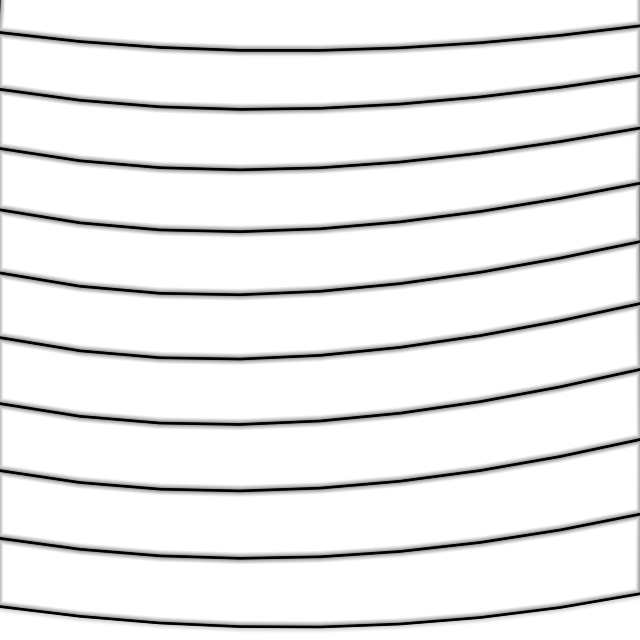
A Shadertoy shader for this pattern:

```glsl
const float LINE_COUNT = 10.0;
const float SEGMENTS = 8.0;
const float HALF_WIDTH = 0.0021;
const float SHADOW_REACH = 0.0102;
const float SHADOW_STRENGTH = 0.54;

float cubic(vec4 c, float x) {
    return c.x + x * (c.y + x * (c.z + x * c.w));
}

// Depth below the top edge of a smooth sagging row at horizontal position x
float rowDepth(float row, float x) {
    float left = cubic(vec4(0.0508, 0.0868, 0.00206, -0.00007), row);
    float middle = cubic(vec4(0.0788, 0.0893, 0.0012, 0.0), row);
    float right = cubic(vec4(0.0404, 0.0761, 0.00169, 0.00009), row);
    float skew = 0.0445 - 0.0021 * (row - 4.0) * (row - 4.0);
    float bow = left * (1.0 - x) * (1.0 - 2.0 * x)
              + middle * 4.0 * x * (1.0 - x)
              + right * x * (2.0 * x - 1.0);
    return bow + skew * x * (1.0 - x) * (1.0 - 2.0 * x);
}

// Signed distance to a row built from straight segments, positive below it
float rowDistance(float row, vec2 p) {
    float start = floor(p.x * SEGMENTS) / SEGMENTS;
    float a = rowDepth(row, start);
    float b = rowDepth(row, start + 1.0 / SEGMENTS);
    float slope = (b - a) * SEGMENTS;
    return (p.y - a - slope * (p.x - start)) / sqrt(1.0 + slope * slope);
}

float ink(float d, float aa) {
    return 1.0 - smoothstep(HALF_WIDTH - aa, HALF_WIDTH + aa, d);
}

float shadow(float d) {
    return SHADOW_STRENGTH * pow(clamp(1.0 - d / SHADOW_REACH, 0.0, 1.0), 1.2);
}

// Distance to the nearer side border, which lies just outside the canvas
float sideDistance(vec2 p) {
    float leftGap = mix(0.0012, 0.0042, smoothstep(0.0, 0.06, p.y));
    float rightGap = 0.0026 + 0.0008 * cos(9.0 * p.y);
    return min(p.x + leftGap, 1.0 - p.x + rightGap);
}

void mainImage(out vec4 fragColor, in vec2 fragCoord) {
    vec2 p = fragCoord / iResolution.xy;
    p.y = 1.0 - p.y;
    float aa = 0.6 / iResolution.y;

    // Sagging rows with a soft shadow on both sides
    float black = 0.0;
    float shade = 0.0;
    for (float row = 0.0; row < LINE_COUNT; row++) {
        float d = rowDistance(row, p);
        float outside = step(LINE_COUNT - 1.5, row) * step(0.0, d);
        black = max(black, ink(abs(d), aa));
        shade = max(shade, shadow(abs(d)) * (1.0 - 0.5 * outside));
    }

    // Side borders end at the lowest row
    float inside = step(rowDistance(LINE_COUNT - 1.0, p), 0.0);
    float side = sideDistance(p);
    black = max(black, ink(side, aa) * inside);
    shade = max(shade, shadow(side) * inside);

    fragColor = vec4(vec3((1.0 - shade) * (1.0 - black)), 1.0);
}
```
